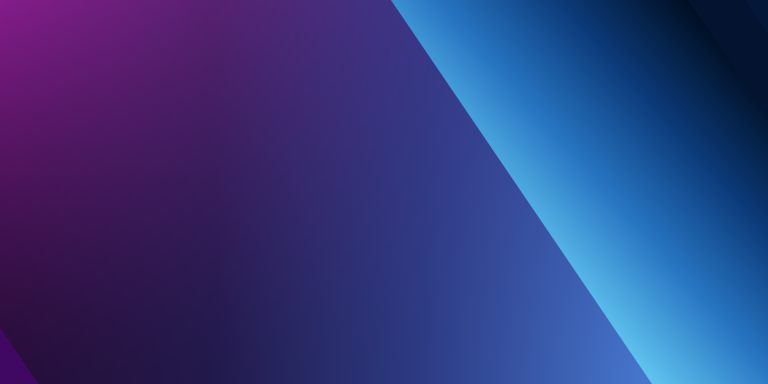
Write a Shadertoy shader that draws this background.

```glsl
// Slanted panels: a violet-to-blue sheet, a glowing cyan band and dark navy corners.

const float SLANT = 0.68;       // horizontal run of every edge per unit of height
const float GLOW_SLANT = 0.90;  // the band's glow leans further than its edge

// Four evenly spaced colour stops, t from 0 to 1.
vec3 ramp(vec3 a, vec3 b, vec3 c, vec3 d, float t) {
    float k = clamp(t, 0.0, 1.0) * 3.0;
    vec3 col = mix(a, b, clamp(k, 0.0, 1.0));
    col = mix(col, c, clamp(k - 1.0, 0.0, 1.0));
    return mix(col, d, clamp(k - 2.0, 0.0, 1.0));
}

// Soft coverage of the region right of a slanted edge that meets the floor at foot.
float rightOf(vec2 p, float foot, float pixel) {
    float dist = (p.x + SLANT * p.y - foot) / length(vec2(1.0, SLANT));
    return smoothstep(-pixel, pixel, dist);
}

// Wide sheet: magenta above, indigo below, blue towards the right.
vec3 sheetColor(vec2 p) {
    float t = p.x / 1.67;
    vec3 lower = ramp(vec3(0.15, 0.05, 0.22), vec3(0.13, 0.10, 0.295),
                      vec3(0.175, 0.235, 0.52), vec3(0.27, 0.46, 0.80), t);
    vec3 upper = ramp(vec3(0.52, 0.11, 0.54), vec3(0.34, 0.13, 0.44),
                      vec3(0.225, 0.215, 0.53), vec3(0.20, 0.28, 0.60), t);
    return mix(lower, upper, pow(clamp(p.y, 0.0, 1.0), 1.4));
}

// Bright band: cyan at the lower edge, fading to near black.
vec3 bandColor(vec2 p) {
    float t = (p.x + GLOW_SLANT * p.y - 1.70) / 0.99;
    return ramp(vec3(0.38, 0.77, 0.94), vec3(0.155, 0.46, 0.76),
                vec3(0.045, 0.225, 0.47), vec3(0.0, 0.055, 0.13), t);
}

void mainImage(out vec4 fragColor, in vec2 fragCoord) {
    // Canvas space: x from 0 to 2, y from 0 to 1.
    vec2 p = fragCoord / iResolution.xy * vec2(2.0, 1.0);
    float pixel = 0.7 / iResolution.y;

    vec3 cornerViolet = vec3(0.25, 0.03, 0.39);
    vec3 cornerNavy = vec3(0.015, 0.075, 0.19);
    vec3 outerNavy = vec3(0.02, 0.09, 0.22);

    // Panels stacked from left to right.
    vec3 col = mix(cornerViolet, sheetColor(p), rightOf(p, 0.10, pixel));
    col = mix(col, bandColor(p), rightOf(p, 1.698, pixel));
    col = mix(col, cornerNavy, rightOf(p, 2.472, pixel));
    col = mix(col, outerNavy, rightOf(p, 2.62, pixel));

    fragColor = vec4(col, 1.0);
}
```
